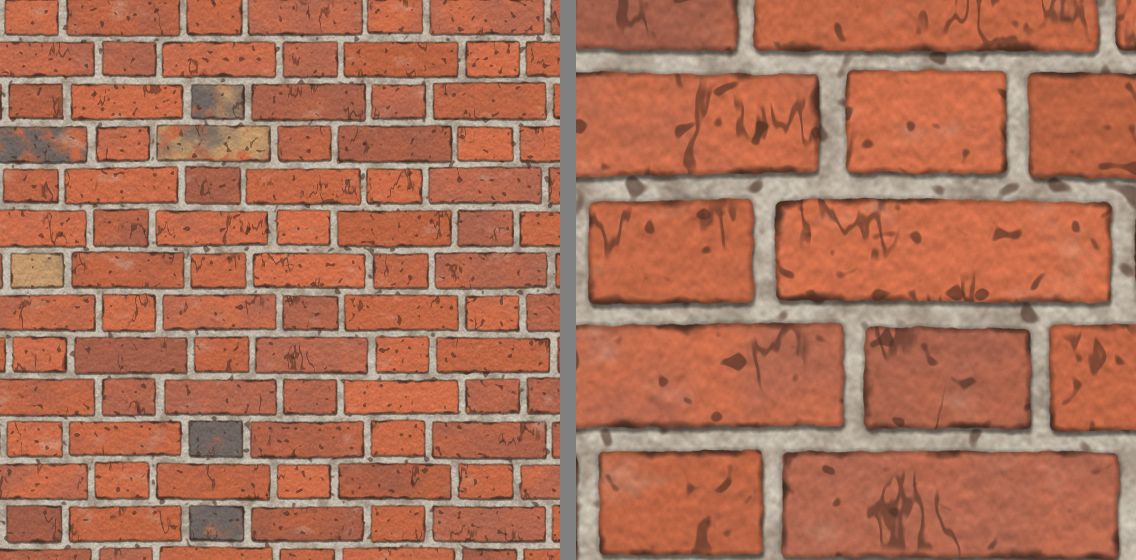
Left, the full canvas; right, a detail of the centre.
This texture is drawn by a WebGL 1 fragment shader. Its source:

```glsl
precision highp float;
uniform vec2 u_resolution;

const float COURSE = 0.0754;          // height of one course with its joint
const float PERIOD = 0.3245;          // one stretcher plus one header
const float STRETCHER_SHARE = 0.662;  // part of the period taken by the stretcher
const float JOINT = 0.0125;
const float CORNER = 0.004;
const vec2 BOND_ORIGIN = vec2(0.225, 0.104);
const float SIZE_JITTER = 0.0025;
const float EDGE_WEAR = 0.0024;
const float BURNT_HEADERS = 0.15;
const float BURNT_STRETCHERS = 0.05;
const vec3 BRICK_WARM = vec3(0.76, 0.41, 0.28);
const vec3 BRICK_DULL = vec3(0.64, 0.38, 0.30);
const vec3 SLATE = vec3(0.43, 0.39, 0.37);
const vec3 BUFF = vec3(0.75, 0.59, 0.42);
const vec3 LIME = vec3(0.78, 0.62, 0.54);
const vec3 SOOT = vec3(0.28, 0.18, 0.14);
const vec3 MORTAR_LIGHT = vec3(0.77, 0.73, 0.67);
const vec3 MORTAR_DARK = vec3(0.61, 0.55, 0.49);

struct Brick {
  vec2 id;
  float header;
  float dist;   // negative inside the brick
};

vec2 hash2(vec2 p) {
  vec3 q = fract(p.xyx * vec3(0.1031, 0.1030, 0.0973));
  q += dot(q, q.yzx + 33.33);
  return fract((q.xx + q.yz) * q.zy);
}

float lattice(vec2 cell, vec2 f, vec2 offset) {
  return dot(hash2(cell + offset) * 2.0 - 1.0, f - offset);
}

float gradientNoise(vec2 p) {
  vec2 c = floor(p), f = p - c;
  vec2 w = f * f * f * (f * (f * 6.0 - 15.0) + 10.0);
  float low = mix(lattice(c, f, vec2(0.0)), lattice(c, f, vec2(1.0, 0.0)), w.x);
  float high = mix(lattice(c, f, vec2(0.0, 1.0)), lattice(c, f, vec2(1.0)), w.x);
  return 1.4 * mix(low, high, w.y);
}

float fbm(vec2 p) {
  float sum = 0.0, gain = 0.6;
  for (int i = 0; i < 4; i++) {
    sum += gain * gradientNoise(p);
    p = mat2(1.6, 1.2, -1.2, 1.6) * p + 17.3;
    gain *= 0.55;
  }
  return sum;
}

// Alternating stretchers and headers, each course shifted by half a period
Brick layBrick(vec2 p) {
  Brick b;
  float y = (1.0 - p.y) / COURSE + BOND_ORIGIN.y + 0.04 * gradientNoise(p * vec2(5.0, 9.0));
  float row = floor(y);
  float shift = 0.5 * mod(row, 2.0) + 0.05 * (hash2(vec2(row, 41.0)).x - 0.5);
  float x = (p.x - BOND_ORIGIN.x) / PERIOD - shift + 0.5 * STRETCHER_SHARE;
  float f = fract(x);
  b.header = step(STRETCHER_SHARE, f);
  b.id = vec2(2.0 * floor(x) + b.header, row);
  float share = mix(STRETCHER_SHARE, 1.0 - STRETCHER_SHARE, b.header);
  float centre = 0.5 * (STRETCHER_SHARE + b.header);
  centre = mix(0.5 * STRETCHER_SHARE, centre, b.header);
  vec2 local = vec2((f - centre) * PERIOD, (0.5 - fract(y)) * COURSE);
  vec2 halfSize = 0.5 * (vec2(share * PERIOD, COURSE) - JOINT);
  halfSize -= SIZE_JITTER * (hash2(b.id + 5.0) - 0.4);
  local += SIZE_JITTER * (hash2(b.id + 23.0) - 0.5);
  vec2 q = abs(local) - halfSize + CORNER;
  b.dist = length(max(q, 0.0)) + min(max(q.x, q.y), 0.0) - CORNER;
  b.dist += EDGE_WEAR * fbm(p * 55.0 + b.id * 3.7);
  return b;
}

float relief(vec2 p, float scale) {
  return fbm(p * scale + vec2(0.0, 0.25)) - fbm(p * scale);
}

vec3 brickColor(vec2 p, Brick b) {
  vec2 q = p + b.id * 3.17, rnd = hash2(b.id + 71.0), kind = hash2(b.id + 113.0);
  float cloud = fbm(q * 13.0);
  vec3 color = mix(BRICK_DULL, BRICK_WARM, smoothstep(0.0, 0.9, rnd.x + 0.7 * cloud + 0.1));
  color *= 0.94 + 0.12 * rnd.y;
  // Kiln-burnt bricks
  float burnt = step(kind.x, mix(BURNT_STRETCHERS, BURNT_HEADERS, b.header));
  vec3 fired = mix(SLATE, BUFF, smoothstep(0.55, 0.95, kind.y + 0.5 * cloud));
  color = mix(color, fired, burnt * smoothstep(-0.35, 0.15, fbm(q * 17.0 + 9.0) + 0.25 * b.header));
  // Lime smears, rough face and pits
  color = mix(color, LIME, 0.5 * smoothstep(0.15, 0.65, fbm(q * vec2(16.0, 26.0) + 31.0)));
  color *= 1.0 - 0.20 * relief(q, 75.0) + 0.07 * gradientNoise(q * 210.0);
  color = mix(color, SOOT, 0.6 * smoothstep(0.38, 0.58, gradientNoise(q * 85.0)));
  // Hairline cracks
  float crack = 1.0 - smoothstep(0.015, 0.06, abs(fbm(q * vec2(24.0, 9.0) + 57.0)));
  color = mix(color, SOOT, 0.55 * crack * smoothstep(0.15, 0.35, gradientNoise(q * 19.0)));
  // Soot along worn edges
  float edge = smoothstep(-0.013, 0.0, b.dist);
  color = mix(color, SOOT, 0.85 * smoothstep(0.62, 1.0, edge * 0.75 + 0.7 * fbm(q * 24.0 + 83.0)));
  return color * (1.0 - 0.22 * smoothstep(-0.004, 0.0, b.dist));
}

// Sandy joints, shaded beneath each brick
vec3 mortarColor(vec2 p, float dist) {
  vec3 color = mix(MORTAR_DARK, MORTAR_LIGHT, smoothstep(-0.5, 0.25, fbm(p * 32.0)));
  color *= 1.0 - 0.16 * relief(p, 95.0) + 0.10 * gradientNoise(p * 230.0);
  color = mix(color, SOOT, 0.6 * smoothstep(0.36, 0.6, gradientNoise(p * 64.0 + 7.0)));
  float shade = 1.0 - smoothstep(-0.002, 0.001, layBrick(p + vec2(-0.001, 0.0035)).dist);
  float contact = 1.0 - smoothstep(0.0, 0.003, dist);
  return color * (1.0 - 0.40 * shade) * (1.0 - 0.20 * contact);
}

void main() {
  vec2 p = gl_FragCoord.xy / u_resolution.y;
  Brick b = layBrick(p);
  float cover = 1.0 - smoothstep(-1.0, 1.0, b.dist * u_resolution.y);
  gl_FragColor = vec4(mix(mortarColor(p, b.dist), brickColor(p, b), cover), 1.0);
}
```
